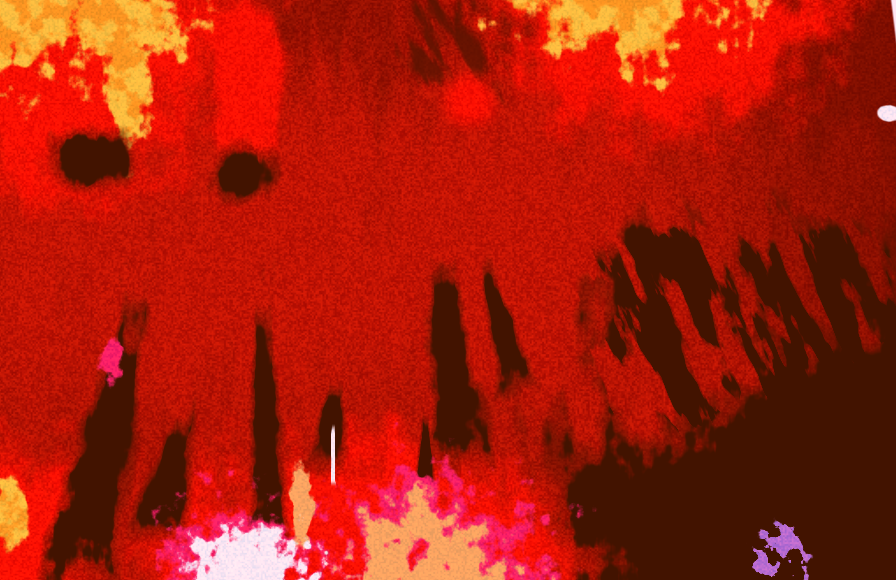
A WebGL 1 fragment shader for this background:

```glsl
precision highp float;
// Molten red wash with charred streaks, amber glows above and pink fire below.
uniform vec2 u_resolution;

const vec3 RED = vec3(0.76, 0.075, 0.015);
const vec3 MAROON = vec3(0.50, 0.055, 0.0);
const vec3 SCARLET = vec3(0.98, 0.06, 0.01);
const vec3 CHAR = vec3(0.26, 0.075, 0.0);
const vec3 AMBER = vec3(0.99, 0.58, 0.13);
const vec3 GOLD = vec3(1.0, 0.74, 0.25);
const vec3 PINK = vec3(0.98, 0.12, 0.40);
const vec3 PEACH = vec3(0.99, 0.64, 0.38);
const vec3 LILAC = vec3(0.72, 0.42, 0.82);
const vec3 WHITE = vec3(1.0, 0.90, 0.95);
const float GRAIN_SCALE = 330.0;
const float GRAIN_AMOUNT = 0.20;
const float RAGGEDNESS = 1.7;

float hash(vec2 p) {
  vec3 h = fract(vec3(p.xyx) * 0.1031);
  h += dot(h, h.yzx + 33.33);
  return fract((h.x + h.y) * h.z);
}

float noise(vec2 p) {
  vec2 i = floor(p), f = fract(p);
  f = f * f * (3.0 - 2.0 * f);
  return mix(mix(hash(i), hash(i + vec2(1, 0)), f.x),
             mix(hash(i + vec2(0, 1)), hash(i + vec2(1, 1)), f.x), f.y);
}

float fbm(vec2 p) {
  float sum = 0.0, amp = 0.53;
  for (int i = 0; i < 4; i++) {
    sum += amp * noise(p);
    p = p * 2.03 + 17.0;
    amp *= 0.5;
  }
  return sum;
}

// Both fields are 1 at the core, 0 on the outline and negative outside.
float blob(vec2 p, vec2 center, vec2 radius) {
  return 1.0 - length((p - center) / radius);
}

float wedge(vec2 p, vec2 top, vec2 foot, float width) {
  float t = (top.y - p.y) / (top.y - foot.y);
  float s = clamp(t, 0.0, 1.0);
  float across = abs(p.x - mix(top.x, foot.x, s)) / (width * (0.35 + 0.65 * s));
  return 1.0 - max(across, abs(2.0 * t - 1.0));
}

float charField(vec2 p, float slant) {
  float d = wedge(p, vec2(0.495, 0.53), vec2(0.513, 0.23), 0.032);
  d = max(d, wedge(p, vec2(0.548, 0.51), vec2(0.578, 0.34), 0.019));
  d = max(d, wedge(p, vec2(0.295, 0.43), vec2(0.300, 0.05), 0.023));
  d = max(d, wedge(p, vec2(0.150, 0.45), vec2(0.090, 0.04), 0.034));
  d = max(d, wedge(p, vec2(0.205, 0.27), vec2(0.175, 0.10), 0.026));
  d = max(d, wedge(p, vec2(0.375, 0.33), vec2(0.360, 0.20), 0.020));
  d = max(d, wedge(p, vec2(0.475, 0.29), vec2(0.475, 0.17), 0.009));
  d = max(d, blob(p, vec2(0.105, 0.73), vec2(0.042, 0.045)));
  d = max(d, blob(p, vec2(0.270, 0.70), vec2(0.032, 0.040)));
  // Solid mass in the lower right, with slanting strands above it.
  float ridge = 0.25 + 0.18 * smoothstep(0.72, 1.0, p.x);
  float shore = mix(0.67, 0.60, p.y / 0.28);
  d = max(d, min(min((ridge - p.y) * 7.0, (p.x - shore) * 9.0), 1.2));
  float strands = max(blob(p, vec2(0.755, 0.43), vec2(0.085, 0.20)),
                      blob(p, vec2(0.890, 0.45), vec2(0.120, 0.18)));
  return max(d, min(strands * 1.5, (slant - 0.50) * 6.0));
}

void main() {
  vec2 uv = gl_FragCoord.xy / u_resolution;
  vec2 q = uv * vec2(u_resolution.x / u_resolution.y, 1.0);
  float rough = fbm(q * 22.0);
  float fine = fbm(q * 48.0 + 9.0);
  float drip = fbm(q * vec2(38.0, 8.0) + 4.0);
  float slant = fbm(vec2(q.x + 0.42 * q.y, q.y) * vec2(30.0, 9.0));
  float ragged = (mix(rough, drip, 0.45) - 0.5) * RAGGEDNESS;

  // Red wash, dimmer toward the upper right and the top.
  float dim = 0.85 * smoothstep(0.62, 1.0, uv.x) * smoothstep(0.2, 0.5, uv.y);
  dim += 0.65 * smoothstep(0.72, 1.0, uv.y + 0.2 * (drip - 0.5));
  dim += 0.35 * smoothstep(0.45, 0.15, uv.y) + 0.5 * (drip - 0.5);
  vec3 col = mix(RED, MAROON, clamp(dim, 0.0, 1.0));
  float smoke = blob(uv, vec2(0.55, 0.94), vec2(0.09, 0.10));
  col = mix(col, CHAR, 0.65 * smoothstep(0.0, 0.5, smoke + 2.5 * (slant - 0.5)));

  // Scarlet halos.
  float halo = blob(uv, vec2(0.07, 0.96), vec2(0.20, 0.29));
  halo = max(halo, blob(uv, vec2(0.272, 0.87), vec2(0.040, 0.19)));
  halo = max(halo, blob(uv, vec2(0.73, 1.00), vec2(0.19, 0.23)));
  halo = max(halo, blob(uv, vec2(0.00, 0.06), vec2(0.13, 0.17)));
  halo = max(halo, blob(uv, vec2(0.42, 0.00), vec2(0.27, 0.25)));
  col = mix(col, SCARLET, smoothstep(-0.25, 0.35, halo + 0.7 * ragged));
  float ember = blob(uv, vec2(0.525, 0.825), vec2(0.032, 0.050));
  col = mix(col, SCARLET, smoothstep(-0.3, 0.6, ember + 0.3 * ragged));

  // Amber light at the top corners and lower left.
  float amber = blob(uv, vec2(0.06, 1.02), vec2(0.17, 0.18));
  amber = max(amber, blob(uv, vec2(0.148, 0.86), vec2(0.028, 0.13)));
  amber = max(amber, blob(uv, vec2(0.70, 1.02), vec2(0.15, 0.13)));
  amber = max(amber, blob(uv, vec2(0.01, 0.12), vec2(0.025, 0.06)));
  amber += ragged + 0.8 * (fine - 0.5);
  col = mix(col, mix(AMBER, GOLD, smoothstep(0.4, 0.65, fine)), smoothstep(0.0, 0.3, amber));

  // Charred marks and their smoky rim.
  float burnt = charField(uv, slant) + ragged;
  col = mix(col, CHAR, 0.45 * smoothstep(-0.45, 0.05, burnt));
  col = mix(col, CHAR, smoothstep(-0.02, 0.16, burnt));

  // Pink fire, peach and white cores along the bottom.
  float lick = ragged + 1.2 * (fine - 0.5);
  float fire = max(blob(uv, vec2(0.28, 0.0), vec2(0.09, 0.15)),
                   blob(uv, vec2(0.48, 0.0), vec2(0.12, 0.18)));
  fire = max(fire, blob(uv, vec2(0.125, 0.385), vec2(0.012, 0.045)));
  col = mix(col, PINK, smoothstep(-0.05, 0.3, fire + lick));
  float peach = max(blob(uv, vec2(0.47, -0.01), vec2(0.10, 0.13)),
                    blob(uv, vec2(0.335, 0.12), vec2(0.014, 0.08)));
  col = mix(col, PEACH, smoothstep(0.0, 0.3, peach + lick));
  float violet = blob(uv, vec2(0.87, 0.03), vec2(0.035, 0.075));
  col = mix(col, LILAC, smoothstep(0.15, 0.3, min(violet + lick, (fine - 0.46) * 5.0)));
  float white = blob(uv, vec2(0.285, -0.01), vec2(0.075, 0.11)) + lick;
  float trickle = wedge(uv + vec2(0.012 * (drip - 0.5), 0.0), vec2(0.371, 0.27), vec2(0.370, 0.16), 0.004);
  white = max(white, trickle);
  white = max(white, blob(uv, vec2(0.992, 0.805), vec2(0.014, 0.015)) + 0.4 * ragged);
  col = mix(col, WHITE, smoothstep(0.0, 0.25, white));

  // Grain on the lit paint, then the pale corner sliver.
  float grain = noise(q * GRAIN_SCALE) - 0.5;
  col += grain * GRAIN_AMOUNT * vec3(1.0, 0.35, 0.1) * smoothstep(0.3, 0.7, col.r);
  col = mix(col, WHITE, smoothstep(0.0, 0.003, uv.x - 0.993 - 0.08 * (1.0 - uv.y)));
  gl_FragColor = vec4(clamp(col, 0.0, 1.0), 1.0);
}
```
